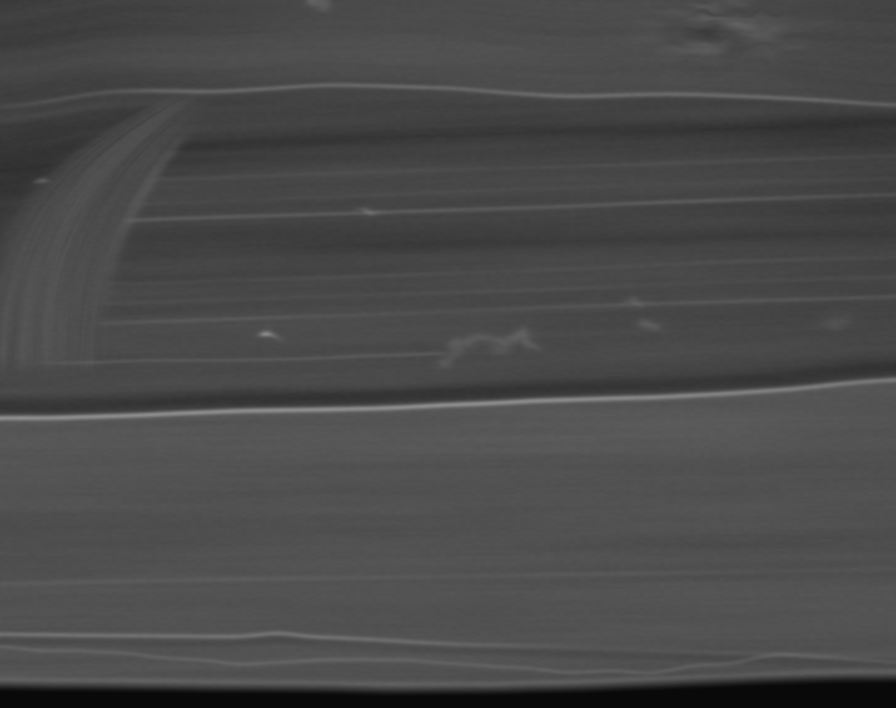
Give the GLSL for this texture, as a WebGL 2 fragment shader.

```glsl
#version 300 es
precision highp float;
uniform vec2 u_resolution;
out vec4 outColor;

// Tones of the slabs
const float TOP_TONE = .292, PANEL_TONE = .274, SWIRL_TONE = .302;
const float LOWER_TONE = .322, VOID_TONE = .035, GRAIN = .012, SLOPE = .044;

// Heights of the long edges at nine even steps across the width
const float TOP_EDGE[9] = float[9](.848, .871, .871, .879, .8745, .8655, .867, .860, .8515);
const float RIDGE[9] = float[9](.409, .4134, .419, .4216, .4274, .4365, .4406, .449, .4637);
const float RIPPLE[9] = float[9](.104, .1023, .1007, .099, .0908, .0858, .081, .076, .073);
const float FOOT[9] = float[9](.084, .076, .0645, .066, .063, .051, .054, .074, .068);
const float VOID_EDGE[9] = float[9](.033, .033, .030, .028, .0265, .031, .036, .041, .0446);

// Panel grooves: height at the left side, brightness
const vec2 GROOVES[10] = vec2[10](vec2(.787, -.045), vec2(.737, .025), vec2(.6825, .065),
  vec2(.655, -.025), vec2(.634, -.03), vec2(.593, .025), vec2(.565, .03),
  vec2(.538, .045), vec2(.705, .018), vec2(.76, -.02));
// Chips: centre, radius, brightness
const vec4 CHIPS[7] = vec4[7](vec4(.298, .528, .009, .24), vec4(.044, .741, .007, .12),
  vec4(.411, .703, .008, .09), vec4(.708, .576, .01, .07), vec4(.725, .543, .01, .08),
  vec4(.354, .995, .01, .1), vec4(.931, .546, .014, .05));
const vec2 SCAR[6] = vec2[6](vec2(.497, .49), vec2(.514, .513), vec2(.54, .518),
  vec2(.566, .511), vec2(.586, .528), vec2(.598, .514));

float hash(vec2 p) {
  vec3 q = fract(p.xyx * .1031);
  q += dot(q, q.yzx + 33.33);
  return fract((q.x + q.y) * q.z);
}

float noise(float x, float y) {
  vec2 p = vec2(x, y), i = floor(p), f = p - i;
  f *= f * (3. - 2. * f);
  return mix(mix(hash(i), hash(i + vec2(1, 0)), f.x),
             mix(hash(i + vec2(0, 1)), hash(i + 1.), f.x), f.y);
}

// Long brushed fibres: x runs along them, y across
float fibres(float x, float y) {
  return .5 * noise(x * 2.5, y * 45.) + .3 * noise(x * 5., y * 110. + 17.)
       + .2 * noise(x * 11., y * 220. + 41.) - .5;
}

// Catmull-Rom curve through evenly spaced heights
float curve(float h[9], float x) {
  float s = clamp(x, 0., .9999) * 8., f = fract(s);
  int i = int(s);
  float a = h[max(i - 1, 0)], b = h[i], c = h[i + 1], d = h[min(i + 2, 8)];
  return b + .5 * f * (c - a + f * (2. * a - 5. * b + 4. * c - d + f * (3. * (b - c) + d - a)));
}

float bell(float d, float w) { return exp(-d * d / (w * w)); }

float segment(vec2 p, vec2 a, vec2 b) {
  vec2 q = p - a, e = b - a;
  return length(q - e * clamp(dot(q, e) / dot(e, e), 0., 1.));
}

void main() {
  vec2 p = gl_FragCoord.xy / u_resolution;
  vec2 aspect = vec2(u_resolution.x / u_resolution.y, 1);
  float x = p.x, y = p.y, soft = 1. / u_resolution.y;
  float wobble = .003 * (noise(x * 14., 3.) - .5);
  float top = y - curve(TOP_EDGE, x) - wobble;
  float ridge = y - curve(RIDGE, x) - wobble;

  // Panel with slanted grooves
  float v = y - SLOPE * x;
  float tone = PANEL_TONE + .055 * fibres(x, v) + .012 * smoothstep(.7, .5, y);
  for (int i = 0; i < 10; i++) {
    vec2 g = GROOVES[i];
    float bend = .004 * (noise(x * 5., float(i) * 3.1) - .5);
    float gain = .4 + .9 * noise(x * 4., float(i) * 7.3);
    tone += g.y * gain * bell(v - g.x + bend, g.y < 0. ? .012 : .0036);
  }
  tone -= .025 * bell(top + .045, .025) * smoothstep(.2, .7, x);

  // Curved band sweeping up the left side
  float inner = .11 + .09 * pow(max((y - .49) / .31, 0.), 2.2);
  float outer = -.01 + .21 * pow(max((y - .45) / .415, 0.), 3.2);
  float across = (x - outer) / max(inner - outer, .02);
  float swirl = SWIRL_TONE + .07 * fibres(y * 1.5, across * .22 + 3.);
  swirl += .025 * bell(across - .35, .25) - .015 * smoothstep(.6, .3, y);
  float crescent = .232 + .06 * fibres(x * 2., top * .8 + 5.) + .05 * smoothstep(-.09, 0., top);
  float band = smoothstep(.012, -.012, x - inner) * smoothstep(.46, .5, y) * smoothstep(.25, .16, x);
  tone = mix(tone, mix(crescent, swirl, smoothstep(-.3, .15, across)), band);
  tone += .05 * bell(x - inner, .008) * smoothstep(.5, .72, y) * smoothstep(.82, .79, y);

  // Seam and pale scar near the foot of the panel
  float seam = y - .487 - .025 * x + .005 * (noise(x * 12., 8.) - .5);
  tone += .05 * bell(seam, .003) * smoothstep(.02, .1, x) * smoothstep(.51, .48, x);
  vec2 rough = p + .012 * (vec2(noise(x * 60., y * 60.), noise(x * 60., y * 60. + 9.)) - .5);
  float scar = 1.;
  for (int i = 0; i < 5; i++)
    scar = min(scar, segment(rough * aspect, SCAR[i] * aspect, SCAR[i + 1] * aspect));
  tone += bell(scar, .009) * (.03 + .055 * noise(x * 50., y * 70.));

  // Upper slab, chafed corner and bright rim
  float upper = TOP_TONE + .05 * fibres(x, top + 2.);
  upper += .025 * bell(top - .055, .03) * smoothstep(.75, .4, x);
  upper += .17 * bell(x - .81, .07) * bell(y - .955, .04) * (noise(rough.x * 28., rough.y * 110.) - .35);
  tone = mix(tone, upper, smoothstep(-.012, .012, top));
  tone += (.09 + .05 * noise(x * 9., 1.)) * bell(top, .0038) * smoothstep(-.1, .25, x);
  tone += .03 * bell(top + .018, .006) * smoothstep(.25, .1, x);

  // Shadow, bright ridge and lower slab
  tone -= .075 * bell(ridge - .016, .014);
  float lower = LOWER_TONE + .05 * fibres(x, y - .015 * x + 4.);
  lower += .018 * smoothstep(-.16, 0., ridge) - .012 * bell(y - .23, .04);
  lower += .035 * bell(y - .176 - .02 * x, .004) * noise(x * 6., 2.);
  tone = mix(lower, tone, smoothstep(-.003 - soft, .003 + soft, ridge));
  tone += (.24 - .07 * smoothstep(.5, 1., x)) * bell(ridge, .0042);

  // Two thin ripples above the dark foot
  float ripple = y - curve(RIPPLE, x) - .005 * bell(x - .31, .03);
  float foot = y - curve(FOOT, x) - .006 * (noise(x * 22., 6.) - .5);
  tone += .12 * bell(ripple, .0038) * (1. - .8 * smoothstep(.35, .65, x));
  tone += .055 * bell(foot, .0035) - .03 * bell(ripple + .009, .007);

  // Scattered chips
  for (int i = 0; i < 7; i++)
    tone += CHIPS[i].w * bell(length((rough - CHIPS[i].xy) * aspect * vec2(.7, 1.5)), CHIPS[i].z);

  // Corner falloff, fine grain and dark foot
  tone -= .05 * bell(length(p - vec2(0, 1)), .28) + .025 * smoothstep(.75, 1., x) * y;
  tone += GRAIN * (noise(x * 180., y * 300.) - .5);
  float edge = y - curve(VOID_EDGE, x) - wobble;
  tone += .045 * bell(edge - .007, .004);
  outColor = vec4(vec3(mix(VOID_TONE, tone, smoothstep(-.012, .006, edge))), 1);
}
```
